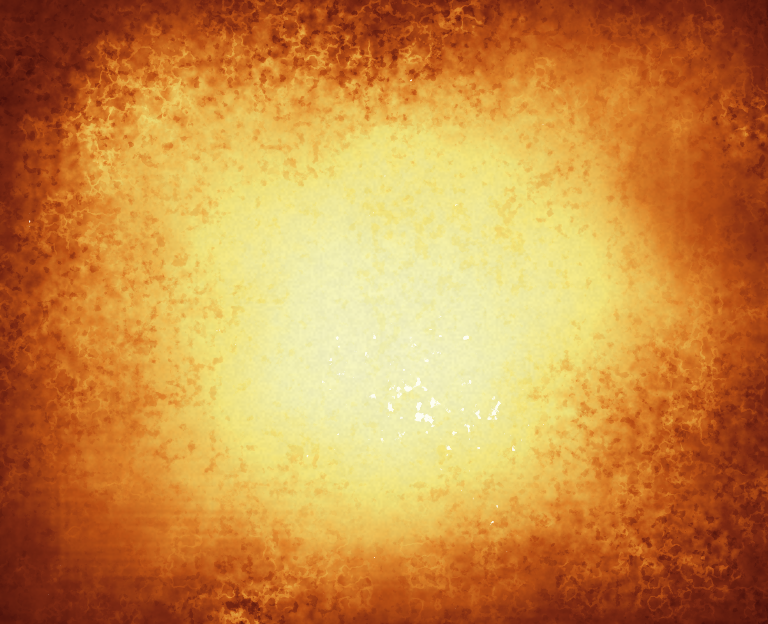
A Shadertoy shader for this background:

```glsl
// A worn, sunlit wall: a pale glow fading through gold and rust to burnt edges.
// A rounded-box distance, bent by soft patches and layered noise, gives a "burn"
// level that indexes a colour ramp; lace, pits, streaks and flecks age it.

const vec2 CENTER = vec2(0.50, 0.50);     // middle of the glow
const float BOXINESS = 3.0;               // 2 = ellipse, higher = squarer
const float CORE_SOFTNESS = 0.05;         // flattens the middle of the glow
const vec4 FLECK_AREA = vec4(0.525, 0.345, 0.15, 1.0);
const vec3 FLECK_COLOR = vec3(1.0, 1.0, 0.97);
const float MOTTLE = 0.46;
const float LACE_STRENGTH = 0.17;
const float PIT_STRENGTH = 0.16;
const float SPECK_STRENGTH = 0.11;
const float GRAIN = 0.04;
const float MIN_WEAR = 0.08;

// Ramp entries: colour, burn level
const int STOPS = 8;
const vec4 RAMP[STOPS] = vec4[](
    vec4(0.95, 0.95, 0.80, 0.02), vec4(0.94, 0.93, 0.67, 0.24),
    vec4(0.94, 0.88, 0.47, 0.48), vec4(0.91, 0.70, 0.30, 0.67),
    vec4(0.85, 0.50, 0.16, 0.79), vec4(0.72, 0.31, 0.08, 0.92),
    vec4(0.49, 0.16, 0.07, 1.08), vec4(0.28, 0.06, 0.04, 1.34));

// Soft patches: centre, radius, added burn
const int TONES = 12;
const vec4 TONE[TONES] = vec4[](
    vec4(0.51, 0.33, 0.22, -0.18), vec4(0.76, 0.56, 0.12, -0.12),
    vec4(0.19, 0.79, 0.13, -0.12), vec4(0.90, 0.87, 0.12, -0.12),
    vec4(0.82, 0.32, 0.11, 0.10),  vec4(0.17, 0.35, 0.12, 0.05),
    vec4(0.74, 0.10, 0.13, 0.06),  vec4(0.47, 0.99, 0.13, 0.08),
    vec4(0.98, 0.34, 0.10, 0.07),  vec4(0.00, 0.82, 0.15, 0.08),
    vec4(0.87, 0.68, 0.09, 0.07),  vec4(0.52, 0.76, 0.17, -0.09));

// Rough patches (or smooth, if negative): centre, radius, added wear
const int WORN = 10;
const vec4 WEAR[WORN] = vec4[](
    vec4(0.45, 0.95, 0.20, 0.50),  vec4(0.05, 0.58, 0.13, 0.25),
    vec4(0.80, 0.33, 0.12, 0.40),  vec4(0.28, 0.54, 0.09, 0.30),
    vec4(0.99, 0.80, 0.06, 0.55),  vec4(0.93, 0.12, 0.14, 0.30),
    vec4(0.32, 0.01, 0.12, 0.40),  vec4(0.15, 0.86, 0.14, 0.30),
    vec4(0.88, 0.72, 0.11, -0.20), vec4(0.15, 0.13, 0.13, -0.16));

float hash(vec2 p) {
    vec3 h = fract(p.xyx * vec3(0.1031, 0.1030, 0.0973));
    h += dot(h, h.yzx + 33.33);
    return fract((h.x + h.y) * h.z);
}

float noise(vec2 p) {
    vec2 cell = floor(p), f = fract(p);
    f = f * f * (3.0 - 2.0 * f);
    return mix(mix(hash(cell), hash(cell + vec2(1, 0)), f.x),
               mix(hash(cell + vec2(0, 1)), hash(cell + vec2(1, 1)), f.x), f.y);
}

float fbm(vec2 p) {
    float sum = 0.0, weight = 0.533;
    for (int i = 0; i < 4; i++) {
        sum += weight * noise(p);
        p = mat2(1.6, 1.2, -1.2, 1.6) * p + 17.3;
        weight *= 0.5;
    }
    return sum;
}

float patchAt(vec2 uv, vec4 spot) {
    vec2 v = (uv - spot.xy) / spot.z;
    return spot.w * exp(-dot(v, v));
}

vec3 rampColor(float level) {
    vec3 color = RAMP[0].rgb;
    for (int i = 1; i < STOPS; i++) {
        float t = clamp((level - RAMP[i - 1].w) / (RAMP[i].w - RAMP[i - 1].w), 0.0, 1.0);
        color = mix(color, RAMP[i].rgb, t);
    }
    return color;
}

void mainImage(out vec4 fragColor, in vec2 fragCoord) {
    vec2 uv = fragCoord / iResolution.xy;
    vec2 p = fragCoord / iResolution.y;

    // Large-scale burn from the centre to the edges
    vec2 offset = pow(abs(uv - CENTER) * 2.0, vec2(BOXINESS));
    float edge = pow(offset.x + offset.y, 1.0 / BOXINESS);
    float burn = sqrt(edge * edge + CORE_SOFTNESS);
    for (int i = 0; i < TONES; i++) burn += patchAt(uv, TONE[i]);

    // How rough the surface is here
    float wear = 0.17 + 0.13 * smoothstep(0.45, 0.85, edge);
    for (int i = 0; i < WORN; i++) wear += patchAt(uv, WEAR[i]);
    wear = max(wear, MIN_WEAR) * (0.4 + 1.2 * fbm(p * 8.0 + 4.0));

    // Mottling, broken light lace, dark pits and gold specks
    float coarse = fbm(p * 8.0 + 31.0) - 0.5;
    float fine = fbm(p * 68.0) - 0.5;
    float ridge = 1.0 - abs(2.0 * fbm(p * 60.0 + 73.0) - 1.0);
    float lace = smoothstep(0.78, 0.96, ridge) * smoothstep(0.55, 0.85, edge);
    lace *= smoothstep(0.38, 0.62, fbm(p * 24.0 + 19.0));
    float pit = smoothstep(0.58, 0.74, fbm(p * 95.0 + 11.0));
    float speck = smoothstep(0.56, 0.78, fbm(p * 85.0 + 57.0) + 0.4 * coarse);
    burn += 0.16 * coarse + SPECK_STRENGTH * speck * (1.0 - smoothstep(0.5, 0.8, edge));
    burn += wear * (MOTTLE * fine - LACE_STRENGTH * lace + PIT_STRENGTH * pit);

    // Brushed streaks: upright at the sides, level across the lower part
    float upright = noise(p * vec2(130.0, 6.0)) - 0.5;
    float level = noise(p * vec2(9.0, 150.0)) - 0.5;
    burn += 0.025 * upright * smoothstep(0.2, 0.45, abs(uv.x - 0.5));
    burn += 0.035 * level * (1.0 - smoothstep(0.2, 0.48, uv.y));

    // Colour with fine grain and bright chips near the core
    vec3 color = rampColor(burn);
    color *= 1.0 + GRAIN * (noise(p * 270.0) - 0.5 + fine);
    float chips = fbm(p * 85.0 + 90.0) + 0.18 * (noise(p * 15.0) - 0.5);
    chips -= 0.28 * (1.0 - patchAt(uv, FLECK_AREA));
    color = mix(color, FLECK_COLOR, 0.9 * smoothstep(0.63, 0.71, chips));
    fragColor = vec4(clamp(color, 0.0, 1.0), 1.0);
}
```
